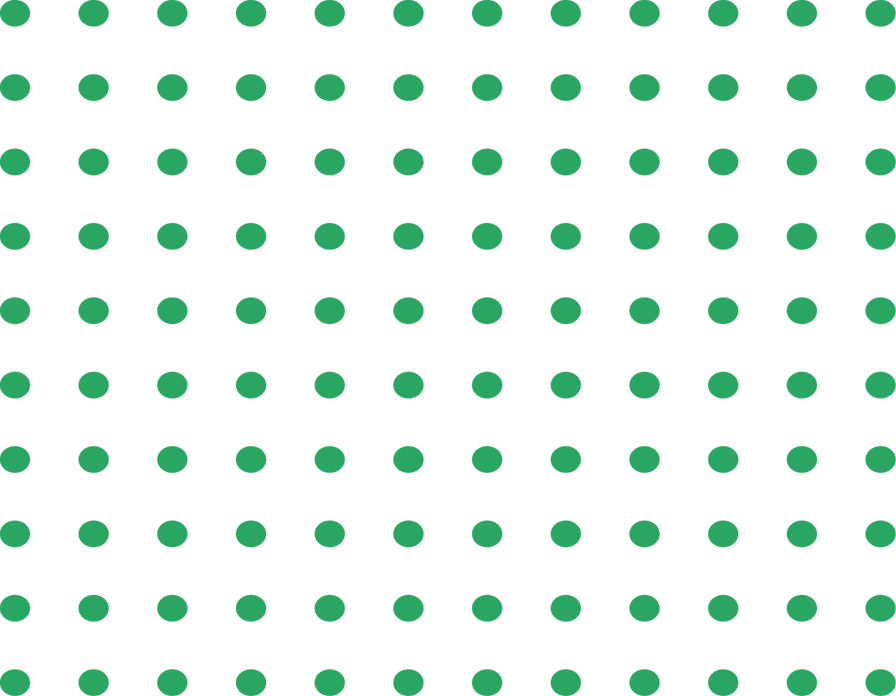
Write a WebGL 2 fragment shader that draws this pattern.

```glsl
#version 300 es
precision highp float;
// Draws a 12 by 10 grid of flat green oval dots on white.

uniform vec2 u_resolution;
out vec4 fragColor;

const vec3 PAPER = vec3(1.0);
const vec3 GREEN = vec3(0.16, 0.65, 0.38);

// Grid layout, in fractions of the canvas
const vec2 DOT_COUNT = vec2(12.0, 10.0);
const vec2 FIRST_DOT = vec2(0.0167, 0.0192);
const vec2 SPACING = vec2(0.08783, 0.10687);
const vec2 DOT_RADIUS = vec2(0.0169, 0.0192);

// Offset from p to the centre of the nearest dot in the grid
vec2 nearestDotOffset(vec2 p, vec2 first, vec2 spacing, vec2 count) {
    vec2 index = clamp(round((p - first) / spacing), vec2(0.0), count - 1.0);
    return p - first - index * spacing;
}

// Approximate signed distance to an ellipse
float ellipseDistance(vec2 p, vec2 radius) {
    float k = length(p / radius);
    float slope = length(p / (radius * radius));
    return k * (k - 1.0) / max(slope, 1e-4);
}

// Soft coverage across an edge of the given width
float coverage(float dist, float width) {
    return clamp(0.5 - dist / width, 0.0, 1.0);
}

void main() {
    vec2 uv = gl_FragCoord.xy / u_resolution;
    vec2 offset = nearestDotOffset(uv, FIRST_DOT, SPACING, DOT_COUNT);

    // Measure in canvas heights so the edge is equally soft all round
    vec2 aspect = vec2(u_resolution.x / u_resolution.y, 1.0);
    float dist = ellipseDistance(offset * aspect, DOT_RADIUS * aspect);
    float edgeWidth = 1.2 / u_resolution.y;

    fragColor = vec4(mix(PAPER, GREEN, coverage(dist, edgeWidth)), 1.0);
}
```
